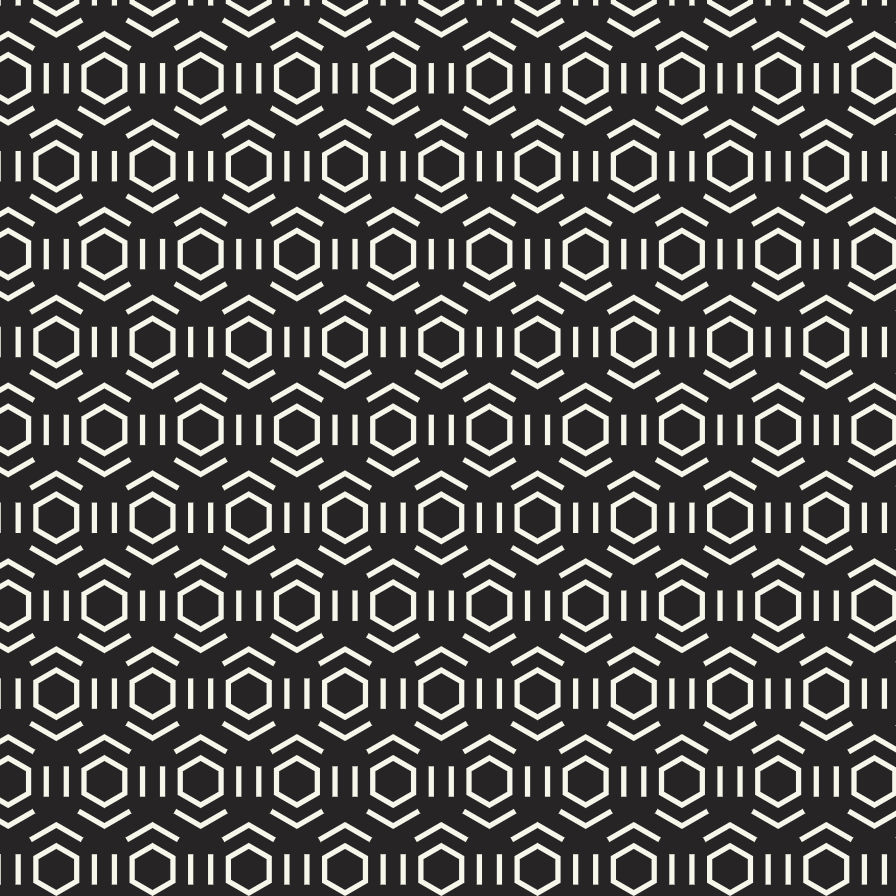
Give the GLSL for this pattern, as a WebGL 1 fragment shader.

```glsl
precision highp float;
// Staggered rows of outlined hexagons, each framed by two chevrons and two upright bars.
uniform vec2 u_resolution;

// Signed distance to the strokes of one motif centred at p, in column widths.
float motif(vec2 p) {
    vec2 q = abs(p);
    float halfStroke = 0.0273;
    float across = dot(q, vec2(0.5, 0.866));   // towards the slanted side
    float along = dot(q, vec2(0.866, -0.5));   // down the slanted side
    float hexagon = abs(max(q.x, across) - 0.212) - halfStroke;
    float chevron = max(abs(across - 0.4) - halfStroke, along - 0.078);
    float bar = max(abs(q.x - 0.396) - halfStroke, q.y - 0.158);
    return min(hexagon, min(chevron, bar));
}

void main() {
    float columns = 9.309;
    float rowHeight = 0.9133;
    float pixel = columns / u_resolution.y;
    vec2 p = gl_FragCoord.xy * pixel - columns * vec2(0.4388, 0.5202);

    // Chevrons reach past their row, so the neighbouring rows are drawn too.
    float nearestRow = floor(p.y / rowHeight + 0.5);
    float d = 1.0;
    for (int i = -1; i <= 1; i++) {
        float row = nearestRow + float(i);
        float x = p.x - 0.5 * mod(row, 2.0);
        d = min(d, motif(vec2(fract(x + 0.5) - 0.5, p.y - row * rowHeight)));
    }

    vec3 charcoal = vec3(0.15, 0.14, 0.145);
    vec3 ivory = vec3(0.97, 0.965, 0.92);
    float ink = clamp(0.5 - d / pixel, 0.0, 1.0);
    gl_FragColor = vec4(mix(charcoal, ivory, ink), 1.0);
}
```
